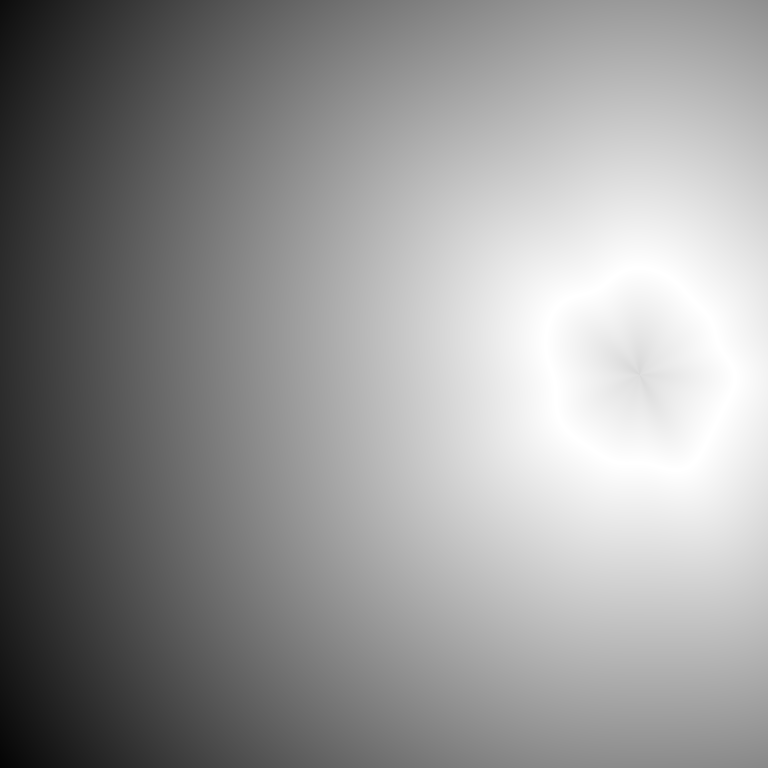
Write a Shadertoy shader that draws this background.

```glsl
// A soft grey field around a wobbly closed outline right of the centre.
// The outline radius is a sum of angular harmonics; brightness peaks on the
// outline and falls linearly with radial distance to either side.

const int HARMONICS = 11;
const float TAU = 6.2831853;

// Cosine and sine weights of each harmonic, in thousandths of the canvas.
const vec2 WOBBLE[HARMONICS] = vec2[HARMONICS](
    vec2(-1.33, 4.82), vec2(-4.65, -6.48), vec2(-0.76, -1.09),
    vec2(-0.49, -1.03), vec2(4.91, 2.96), vec2(-0.49, -0.17),
    vec2(2.01, -2.66), vec2(0.33, -1.13), vec2(-0.22, 0.86),
    vec2(0.90, -0.18), vec2(0.91, 0.33));

// Radius of the outline in the direction of an angle.
float outlineRadius(float angle, float meanRadius) {
    float offset = 0.0;
    for (int i = 0; i < HARMONICS; i++) {
        float phase = float(i + 1) * angle;
        offset += dot(WOBBLE[i], vec2(cos(phase), sin(phase)));
    }
    return meanRadius + 0.001 * offset;
}

// Signed radial distance: negative inside the outline, positive outside.
float blobDistance(vec2 p, float meanRadius) {
    // The tiny shift keeps the angle defined at the exact centre.
    float angle = atan(p.y, p.x + 1e-6);
    return length(p) - outlineRadius(mod(angle, TAU), meanRadius);
}

// Linear falloff from white, with a slightly rounded crest.
float glow(float dist, float slope, float crest) {
    float rounded = sqrt(dist * dist + crest * crest) - crest;
    return clamp(1.0 - slope * rounded, 0.0, 1.0);
}

void mainImage(out vec4 fragColor, in vec2 fragCoord) {
    vec2 uv = fragCoord / iResolution.xy;
    vec2 aspect = vec2(iResolution.x / iResolution.y, 1.0);
    vec2 blobCentre = vec2(0.833, 0.512);

    float dist = blobDistance((uv - blobCentre) * aspect, 0.123);
    float brightness = glow(dist, 1.15, 0.001);

    fragColor = vec4(vec3(brightness), 1.0);
}
```
